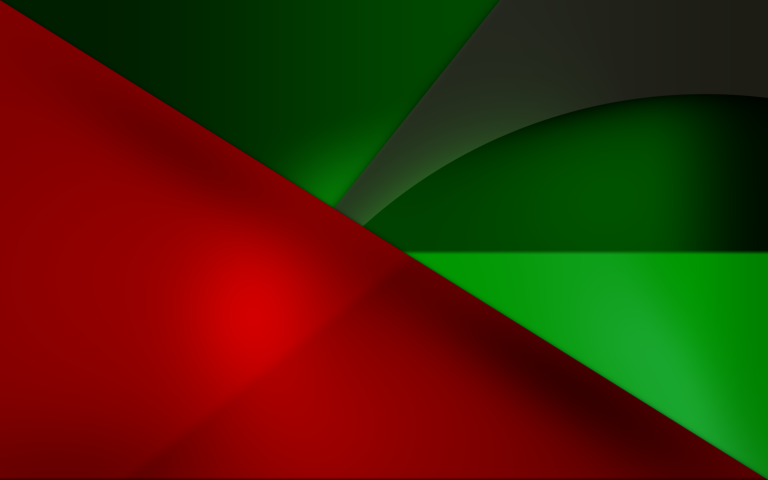
Reproduce this background procedurally as a WebGL 2 fragment shader.

```glsl
#version 300 es
precision highp float;
// Draws a red and green diagonal backdrop with a translucent curved band and soft glows.

uniform vec2 u_resolution;
out vec4 fragColor;

// Layout, in units of the canvas height (the canvas is 1.6 wide)
const float ASPECT = 1.6;
const vec2 CORNER = vec2(0.0, 1.0);
const vec2 DIAGONAL = vec2(0.848, -0.530);
const vec2 BAND_TOP = vec2(1.042, 1.0);
const vec2 BAND_TIP = vec2(0.696, 0.566);
const vec2 ARC_CENTER = vec2(1.469, -0.256);
const float ARC_RADIUS = 1.060;
const float SHELF_Y = 0.475;
const vec2 CREASE_START = vec2(0.271, 0.010);
const vec2 CREASE_END = vec2(0.833, 0.448);

// Colours
const vec3 DARK_GREEN = vec3(0.0, 0.12, 0.0);
const vec3 DEEP_GREEN = vec3(0.0, 0.28, 0.0);
const vec3 BRIGHT_GREEN = vec3(0.0, 0.59, 0.0);
const vec3 MINT = vec3(0.10, 0.65, 0.18);
const vec3 BAND_GREY = vec3(0.14, 0.15, 0.115);
const vec3 BAND_GREY_RIGHT = vec3(0.11, 0.11, 0.08);
const vec3 BAND_GREEN = vec3(0.16, 0.36, 0.13);
const float RED_BASE = 0.49;

float glow(vec2 p, vec2 center, vec2 radius) {
    vec2 q = (p - center) / radius;
    return exp(-dot(q, q));
}

// Signed distance to the line a-b, positive on its left side
float lineSide(vec2 p, vec2 a, vec2 b) {
    vec2 dir = normalize(b - a);
    return dot(p - a, vec2(-dir.y, dir.x));
}

vec3 redPanel(vec2 p, vec2 slant) {
    float red = RED_BASE;
    red += 0.24 * glow(p, vec2(0.53, 0.35), vec2(0.14, 0.17));
    red += 0.09 * glow(p, vec2(0.35, 0.42), vec2(0.45, 0.33));
    red += 0.12 * glow(p, vec2(0.64, 0.10), vec2(0.24, 0.20));
    // Shadows that follow the diagonal
    red -= 0.22 * glow(slant, vec2(1.36, -0.055), vec2(0.38, 0.085));
    red -= 0.13 * glow(slant, vec2(0.50, -0.070), vec2(0.30, 0.070));
    red -= 0.11 * glow(p, vec2(0.15, 0.0), vec2(0.32, 0.13));
    red -= 0.13 * smoothstep(0.9, 1.45, p.x);
    // Faint crease, darker on its lower side
    float crease = lineSide(p, CREASE_START, CREASE_END);
    float below = 1.0 - smoothstep(-0.02, 0.015, crease);
    red -= 0.07 * below * exp(min(crease, 0.0) / 0.11);
    red *= 0.6 + 0.4 * smoothstep(0.0, 0.007, p.y);
    return vec3(red, 0.0, 0.0);
}

vec3 upperGreen(vec2 p, float edge) {
    vec3 color = mix(DARK_GREEN, DEEP_GREEN, smoothstep(0.15, 1.0, p.x));
    float lift = smoothstep(0.77, 0.55, p.y + 0.28 * (0.70 - p.x));
    color += vec3(0.02, 0.26, 0.02) * lift * smoothstep(0.48, 0.70, p.x);
    return color * (1.0 - 0.35 * exp(-max(edge, 0.0) / 0.008));
}

vec3 greyBand(vec2 p, float arc, float edge) {
    vec3 color = mix(BAND_GREY, BAND_GREY_RIGHT, smoothstep(1.0, 1.6, p.x));
    float tint = exp(-max(arc, 0.0) / 0.065) * (1.0 - smoothstep(0.80, 1.35, p.x));
    color = mix(color, BAND_GREEN, tint);
    return color + 0.03 * exp(-max(-edge, 0.0) / 0.004);
}

vec3 underArc(vec2 p, float arc) {
    vec3 color = DEEP_GREEN * (0.90 + 0.26 * glow(p, vec2(1.26, 0.62), vec2(0.25, 0.25)));
    float shade = exp(min(arc, 0.0) / 0.045) * smoothstep(0.75, 1.25, p.x);
    color *= 1.0 - 0.78 * shade;
    return color * (1.0 - 0.77 * smoothstep(1.34, 1.60, p.x));
}

vec3 brightShelf(vec2 p) {
    // Pale ridge leaning to the right as it falls
    float ridge = p.x - (1.25 + 0.55 * (SHELF_Y - p.y));
    float width = ridge < 0.0 ? 0.20 : 0.10;
    float strength = 0.55 + 0.45 * smoothstep(SHELF_Y, 0.25, p.y);
    vec3 color = mix(BRIGHT_GREEN, MINT, strength * exp(-ridge * ridge / (width * width)));
    return color * (1.0 - 0.14 * smoothstep(1.42, 1.60, p.x));
}

void main() {
    vec2 p = gl_FragCoord.xy / u_resolution * vec2(ASPECT, 1.0);
    float soft = 0.8 / u_resolution.y;
    vec2 fromCorner = p - CORNER;
    vec2 slant = vec2(dot(fromCorner, DIAGONAL), dot(fromCorner, vec2(-DIAGONAL.y, DIAGONAL.x)));
    float edge = -lineSide(p, BAND_TIP, BAND_TOP);
    edge = -edge;
    float arc = length(p - ARC_CENTER) - ARC_RADIUS;

    // Right side: bright shelf, dark field, then the grey band
    vec3 color = mix(brightShelf(p), underArc(p, arc), smoothstep(-0.007, 0.005, p.y - SHELF_Y));
    color = mix(color, greyBand(p, arc, edge), smoothstep(-soft, soft, arc));
    color = mix(color, upperGreen(p, edge), smoothstep(-soft, soft, edge));

    // Red panel below the diagonal with a thin dark seam
    color *= 1.0 - 0.4 * exp(-max(slant.y, 0.0) / 0.003);
    color = mix(redPanel(p, slant), color, smoothstep(-soft, soft, slant.y));
    fragColor = vec4(color, 1.0);
}
```
